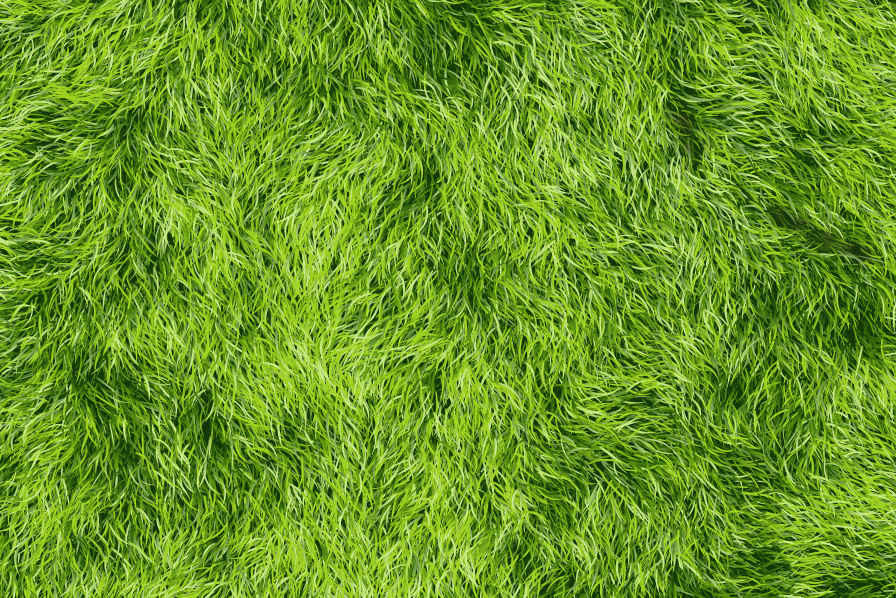
This texture is drawn by a Shadertoy shader. Its source:

```glsl
const int LAYERS = 24;
const float CELL = 0.034;
const vec3 DEEP = vec3(0.07, 0.21, 0.03);
const vec3 SHADE = vec3(0.22, 0.42, 0.04);
const vec3 LEAF = vec3(0.40, 0.61, 0.06);
const vec3 LIME = vec3(0.63, 0.83, 0.13);
const vec3 GREY_SHEEN = vec3(0.44, 0.59, 0.33);
const vec3 PALE_SHEEN = vec3(0.80, 0.92, 0.57);
const vec3 SOIL = vec3(0.24, 0.23, 0.13);

vec3 hash3(vec3 p) {
    p = fract(p * vec3(0.1031, 0.1030, 0.0973));
    p += dot(p, p.yxz + 33.33);
    return fract((p.xxy + p.yxx) * p.zyx);
}

float noise(vec2 p, float seed) {
    vec2 i = floor(p), f = fract(p);
    f = f * f * (3.0 - 2.0 * f);
    float low = mix(hash3(vec3(i, seed)).x, hash3(vec3(i + vec2(1, 0), seed)).x, f.x);
    float high = mix(hash3(vec3(i + vec2(0, 1), seed)).x, hash3(vec3(i + 1.0, seed)).x, f.x);
    return mix(low, high, f.y);
}

float segmentDistance(vec2 p, vec2 a, vec2 b) {
    vec2 pa = p - a, ba = b - a;
    return length(pa - ba * clamp(dot(pa, ba) / dot(ba, ba), 0.0, 1.0));
}

// Soft band along a line, 1 at its middle
float band(vec2 p, vec2 a, vec2 b, float width) {
    float d = segmentDistance(p, a, b) / width;
    return exp(-d * d);
}

float crevice(vec2 p) {
    return band(p, vec2(1.14, 0.80), vec2(1.16, 0.74), 0.020)
         + band(p, vec2(1.30, 0.64), vec2(1.45, 0.57), 0.014);
}

// Bleached shoulder of the cushion
float haze(vec2 p) {
    return band(p, vec2(0.92, 0.88), vec2(1.20, 0.60), 0.10);
}

// Blades fall away from the crown of the cushion and swirl in tufts
float flowAngle(vec2 p, vec2 crown) {
    vec2 fall = p - crown;
    return atan(fall.y, fall.x)
         + 1.3 * (noise(p * 3.0, 11.0) - 0.5)
         + 1.7 * (noise(p * 12.0, 12.0) - 0.5);
}

float moundLight(vec2 p) {
    float light = 0.38 * (noise(p * 4.0, 21.0) - 0.5) + 0.52 * (noise(p * 14.0, 22.0) - 0.5);
    light -= 0.18 * band(p, vec2(0.05, 0.43), vec2(0.62, 0.16), 0.07);
    light -= 0.18 * band(p, vec2(1.22, 0.54), vec2(1.42, 0.49), 0.07);
    return light + 0.08 * haze(p) - 0.45 * crevice(p);
}

vec3 mossColor(float tone, float sheen) {
    vec3 green = mix(DEEP, SHADE, smoothstep(0.0, 0.28, tone));
    green = mix(green, LEAF, smoothstep(0.22, 0.54, tone));
    green = mix(green, LIME, smoothstep(0.50, 0.84, tone));
    vec3 glint = mix(GREY_SHEEN, PALE_SHEEN, smoothstep(0.4, 0.85, tone));
    return mix(green, glint, sheen * smoothstep(0.2, 0.5, tone));
}

// Bent, tapered blade: x is coverage, y runs from -1 at the root to 1 at the tip
vec2 blade(vec2 r, float angle, float halfLength, float bend, float halfWidth, float pixel) {
    vec2 along = vec2(cos(angle), sin(angle));
    float u = dot(r, along) / halfLength;
    float side = dot(r, vec2(-along.y, along.x)) - bend * halfLength * (u * u - 0.33);
    float d = abs(side) * inversesqrt(1.0 + 4.0 * bend * bend * u * u);
    float width = halfWidth * (1.0 - 0.7 * smoothstep(0.0, 1.0, u));
    float cover = clamp((width - d) / pixel + 0.5, 0.0, 1.0);
    return vec2(cover * (1.0 - smoothstep(0.75, 1.0, abs(u))), u);
}

// Paints one layer of blades over the colour below
vec3 paintLayer(vec3 below, vec2 p, float layer, float depth, float pixel) {
    vec2 shift = hash3(vec3(layer, 7.0, 3.0)).xy;
    vec2 home = floor(p / CELL + shift);
    for (int y = -1; y <= 1; y++)
    for (int x = -1; x <= 1; x++) {
        vec2 id = home + vec2(x, y);
        vec3 place = hash3(vec3(id + 50.0, layer + 1.0));
        vec3 look = hash3(vec3(id + 90.0, layer + 41.0));
        vec2 center = (id + place.xy - shift) * CELL;
        float halfLength = CELL * mix(0.52, 0.92, place.z);
        vec2 r = p - center;
        if (dot(r, r) > 1.1 * halfLength * halfLength) continue;

        float angle = flowAngle(center, vec2(0.55, 1.25)) + 1.3 * (look.x - 0.5);
        float halfWidth = mix(0.0011, 0.0019, look.z);
        vec2 b = blade(r, angle, halfLength, 0.8 * (look.y - 0.5), halfWidth, pixel);
        float vary = fract(look.x * 17.0 + look.z * 5.0);
        float tone = 0.13 + 0.66 * depth + 0.78 * (vary - 0.5) + 0.20 * b.y + moundLight(center);
        float pick = fract(place.z * 13.0 + look.y * 7.0) + 0.2 * haze(center);
        float sheen = smoothstep(0.60, 0.76, pick) * (0.95 - 0.5 * b.y * b.y);
        below = mix(below, mossColor(tone, sheen), b.x);
    }
    return below;
}

void mainImage(out vec4 fragColor, in vec2 fragCoord) {
    float pixel = 1.0 / iResolution.y;
    vec2 p = fragCoord * pixel;
    vec3 color = DEEP;
    for (int i = 0; i < LAYERS; i++) {
        float depth = float(i) / float(LAYERS - 1);
        color = paintLayer(color, p, float(i), depth, pixel);
    }
    // Bare soil showing in the gaps
    float bare = crevice(p) * noise(p * 60.0, 31.0);
    color = mix(color, SOIL, 0.5 * clamp(bare, 0.0, 1.0));
    fragColor = vec4(color, 1.0);
}
```
